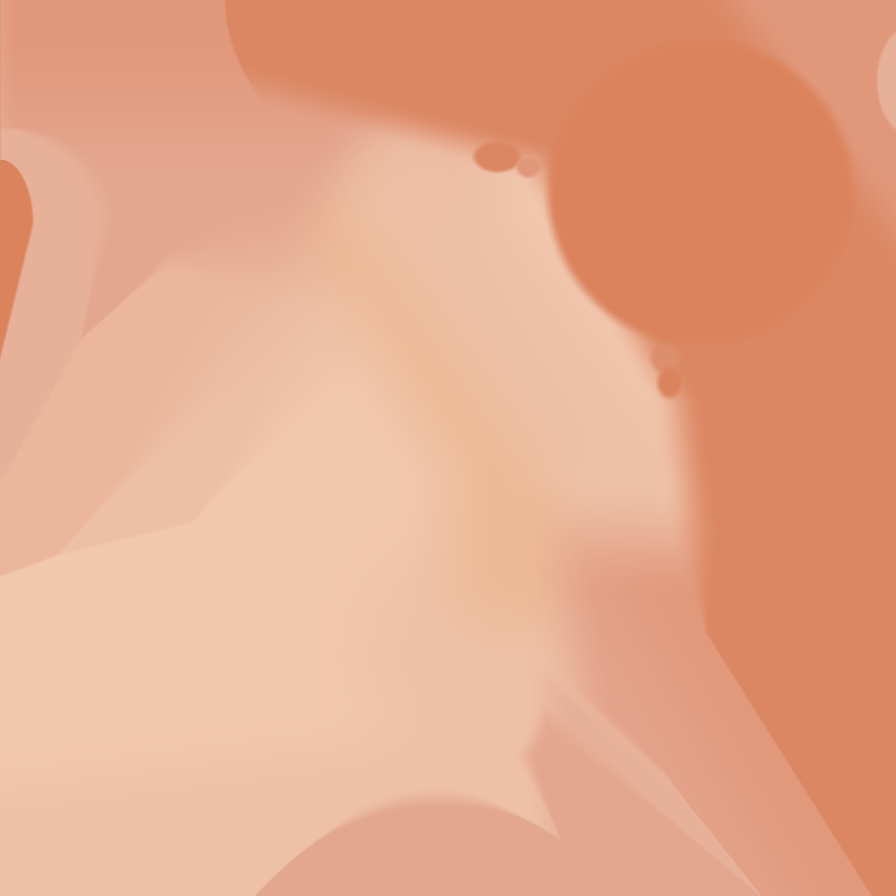
Reproduce this background procedurally as a three.js fragment shader.

```glsl
// Draws a soft abstract backdrop of cream, rose and terracotta folds with a blurred diagonal highlight.
#define TERRACOTTA vec3(0.86, 0.53, 0.39)
#define EMBER vec3(0.86, 0.515, 0.365)
#define CLAY vec3(0.88, 0.595, 0.48)
#define ROSE vec3(0.89, 0.655, 0.56)
#define SHELL vec3(0.905, 0.69, 0.595)
#define PEACH vec3(0.92, 0.715, 0.61)
#define SAND vec3(0.93, 0.73, 0.59)
#define BLUSH vec3(0.93, 0.75, 0.65)
#define CREAM vec3(0.945, 0.78, 0.68)
#define CRISP 0.002
#define BLUR 0.03

varying vec2 vUv;

// Coverage of a shape from its signed distance, positive inside.
float cover(float d, float softness) {
  return smoothstep(-softness, softness, d);
}

// Signed distance to the line a-b, positive on its left.
float side(vec2 p, vec2 a, vec2 b) {
  vec2 dir = normalize(b - a);
  return dir.x * (p.y - a.y) - dir.y * (p.x - a.x);
}

float ellipse(vec2 p, vec2 center, vec2 radii) {
  return (1.0 - length((p - center) / radii)) * min(radii.x, radii.y);
}

float segment(vec2 p, vec2 a, vec2 b) {
  vec2 ab = b - a;
  return length(p - a - ab * clamp(dot(p - a, ab) / dot(ab, ab), 0.0, 1.0));
}

// Shape on the left border: rounded on top, tapering below its middle.
float leaf(vec2 p, float width, float middle, float height, float taper) {
  float t = (p.y - middle) / height;
  float edge = t > 0.0 ? width * sqrt(max(0.0, 1.0 - t * t)) : width + (p.y - middle) * taper;
  return edge - p.x;
}

// Cream fan with its overlapping panels on the left.
vec3 fan(vec2 p) {
  vec3 col = mix(CREAM, BLUSH, 0.8 * cover(side(p, vec2(0.4, 0.17), vec2(0.0, 0.12)), 0.05));
  col = mix(col, BLUSH, 0.8 * smoothstep(0.2, 0.04, length(p - vec2(0.53, 0.27))));
  float fade = mix(CRISP, 0.08, smoothstep(0.42, 0.68, p.y));
  float rim = max(side(p, vec2(0.0, 0.357), vec2(0.065, 0.381)),
                  side(p, vec2(0.065, 0.381), vec2(0.215, 0.417)));
  float above = cover(rim, CRISP);
  col = mix(col, BLUSH, above * cover(side(p, vec2(0.215, 0.417), vec2(0.365, 0.596)), fade));
  return mix(col, PEACH, above * cover(side(p, vec2(0.065, 0.381), vec2(0.285, 0.63)), fade));
}

// Rose haze above the fan, then the blurred sand band and its highlight.
vec3 haze(vec3 col, vec2 p) {
  float d = max(side(p, vec2(0.091, 0.622), vec2(0.183, 0.705)),
                side(p, vec2(0.183, 0.71), vec2(0.45, 0.725)));
  float mask = cover(d, mix(CRISP, 0.07, smoothstep(0.15, 0.3, p.x)));
  col = mix(col, mix(ROSE, CLAY, smoothstep(0.78, 0.97, p.y)), mask * smoothstep(0.58, 0.36, p.x));
  float band = min(segment(p, vec2(0.43, 0.73), vec2(0.57, 0.5)),
                   segment(p, vec2(0.57, 0.5), vec2(0.575, 0.37)));
  col = mix(col, SAND, smoothstep(0.13, 0.02, band));
  float streak = segment(p, vec2(0.46, 0.79), vec2(0.69, 0.47));
  return mix(col, BLUSH, 0.85 * smoothstep(0.12, 0.02, streak));
}

// Strip and leaf on the left border.
vec3 leftFolds(vec3 col, vec2 p) {
  float strip = cover(leaf(p, 0.117, 0.753, 0.104, 0.198), mix(CRISP, 0.02, smoothstep(0.65, 0.8, p.y)));
  strip *= cover(side(p, vec2(0.0, 0.46), vec2(0.091, 0.622)), CRISP);
  col = mix(col, SHELL, strip);
  return mix(col, EMBER, cover(leaf(p, 0.037, 0.75, 0.072, 0.247), CRISP));
}

// Rose folds along the bottom, split by a pale sliver.
vec3 lowerFolds(vec3 col, vec2 p) {
  float start = cover(side(p, vec2(0.64, 0.24), vec2(0.61, 0.42)) * -1.0, 0.045);
  float under = -max(side(p, vec2(0.625, 0.238), vec2(0.742, 0.134)),
                     side(p, vec2(0.742, 0.134), vec2(0.849, 0.0)));
  float below = cover(under, mix(0.012, CRISP, smoothstep(0.2, 0.1, p.y)));
  vec3 fold = mix(ROSE, CLAY, 0.3 + 0.6 * cover(side(p, vec2(0.88, 0.0), vec2(0.7, 0.32)) * -1.0, 0.06));
  col = mix(col, fold, start * (1.0 - below) * smoothstep(0.47, 0.33, p.y));
  col = mix(col, SHELL, below * smoothstep(0.58, 0.64, p.x));
  float mound = 0.11 - 2.6 * (p.x - 0.49) * (p.x - 0.49) - p.y;
  float wedge = min(-side(p, vec2(0.625, 0.065), vec2(0.586, 0.155)),
                    -side(p, vec2(0.586, 0.155), vec2(0.612, 0.206)));
  wedge = min(wedge, -side(p, vec2(0.612, 0.2), vec2(0.849, 0.0)));
  float wedgeBlur = mix(CRISP, 0.015, smoothstep(0.08, 0.18, p.y));
  float moundBlur = mix(CRISP, 0.014, smoothstep(0.06, 0.11, p.y) * smoothstep(0.6, 0.5, p.x));
  return mix(col, ROSE, max(cover(mound, moundBlur), cover(wedge, wedgeBlur)));
}

// Terracotta mass with its disc, pale corner and small nubs.
vec3 terracottaMass(vec3 col, vec2 p) {
  float top = cover(p.y - 0.906 + 0.273 * (p.x - 0.28), 0.025);
  float drop = 1.0 - p.y;
  top *= cover(p.x - 0.251 - 3.3 * drop * drop, CRISP);
  float edge = max(0.755 + 0.128 * (0.551 - p.y), 0.788 + 0.629 * (0.294 - p.y));
  edge = min(edge, 0.755 + 0.59 * (0.551 - p.y));
  float flank = cover(p.x - edge, mix(CRISP, BLUR, smoothstep(0.28, 0.42, p.y)));
  col = mix(col, TERRACOTTA, max(top, flank));
  col = mix(col, CLAY, cover(side(p, vec2(0.815, 1.0), vec2(0.99, 0.755)), BLUR));
  col = mix(col, EMBER, cover(0.17 - length(p - vec2(0.782, 0.785)), 0.008));
  col = mix(col, SHELL, cover(ellipse(p, vec2(1.015, 0.91), vec2(0.036, 0.06)), CRISP));
  col = mix(col, TERRACOTTA, cover(ellipse(p, vec2(0.555, 0.825), vec2(0.026, 0.017)), 0.003));
  col = mix(col, CLAY, cover(ellipse(p, vec2(0.59, 0.813), vec2(0.013, 0.011)), 0.003));
  col = mix(col, mix(CLAY, TERRACOTTA, 0.6), cover(ellipse(p, vec2(0.743, 0.6), vec2(0.016)), 0.005));
  return mix(col, EMBER, cover(ellipse(p, vec2(0.747, 0.573), vec2(0.013, 0.017)), 0.004));
}

void main() {
  vec3 col = haze(fan(vUv), vUv);
  col = leftFolds(col, vUv);
  col = lowerFolds(col, vUv);
  gl_FragColor = vec4(terracottaMass(col, vUv), 1.0);
}
```
